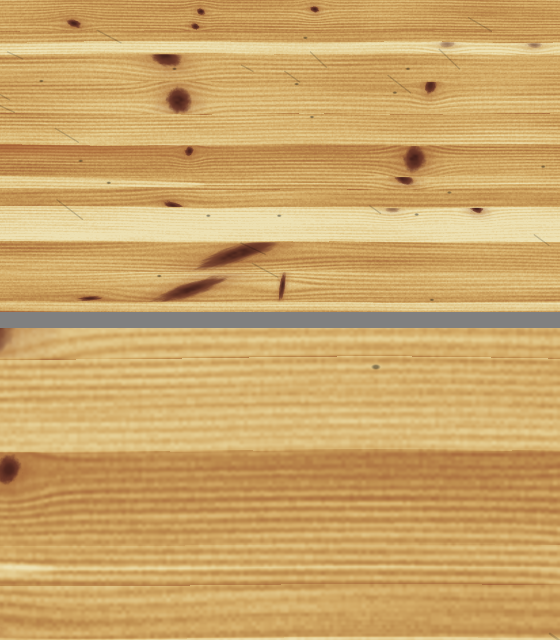
Top: the whole. Bottom: its middle third, enlarged.
Reproduce this texture procedurally as a Shadertoy shader.

```glsl
// Knotty pine boards: thirteen horizontal strips of varied tone, each with its own grain.
// Knots bend the grain lines around themselves, stain the wood and stop at board seams.
// Fine fibre, speckle, pits and scratches are added by noise and hashed loops.

// Each board: top edge, tone (0 brown to 1 cream), change of tone from bottom to top
const vec3 boards[13] = vec3[13](
    vec3(.03, .78, .2), vec3(.128, .47, .3), vec3(.225, .42, -.15), vec3(.337, .88, -.1),
    vec3(.393, .4, .0), vec3(.435, .47, .1), vec3(.535, .34, -.22), vec3(.635, .58, -.3),
    vec3(.74, .5, -.15), vec3(.825, .45, -.12), vec3(.865, .82, .0), vec3(.9, .4, -.1),
    vec3(1., .4, .1));

// Round knots: centre, radii
const vec4 knots[12] = vec4[12](
    vec4(.237, .923, .024, .012), vec4(.644, .963, .013, .010), vec4(.626, .914, .013, .010),
    vec4(1.009, .97, .014, .010), vec4(.53, .819, .050, .030), vec4(.572, .679, .038, .038),
    vec4(1.379, .725, .017, .022), vec4(.607, .516, .013, .015), vec4(1.328, .491, .035, .040),
    vec4(1.295, .428, .030, .017), vec4(.558, .341, .034, .013), vec4(1.528, .333, .021, .013));

// Long slanted branch knots: centre, half length, angle
const vec4 branches[4] = vec4[4](
    vec4(.765, .188, .135, .31), vec4(.61, .072, .115, .3),
    vec4(.905, .08, .046, 1.4), vec4(.288, .042, .038, .05));

// Pale buried knots: centre
const vec2 faintKnots[3] = vec2[3](vec2(1.258, .333), vec2(1.712, .859), vec2(1.433, .857));

float hash(vec2 p) { return fract(sin(dot(p, vec2(127.1, 311.7))) * 43758.5); }

float noise(vec2 p) {
    vec2 i = floor(p), f = fract(p);
    f *= f * (3. - 2. * f);
    return mix(mix(hash(i), hash(i + vec2(1, 0)), f.x),
               mix(hash(i + vec2(0, 1)), hash(i + 1.), f.x), f.y);
}

float fbm(vec2 p) {
    return .53 * noise(p) + .29 * noise(p * 2.1 + 7.) + .18 * noise(p * 4.3 + 19.);
}

vec3 woodColour(float tone) {
    vec3 c = mix(vec3(.65, .40, .23), vec3(.75, .56, .31), clamp(tone / .3, 0., 1.));
    c = mix(c, vec3(.83, .67, .40), clamp((tone - .3) / .2, 0., 1.));
    c = mix(c, vec3(.89, .79, .55), clamp((tone - .5) / .25, 0., 1.));
    return mix(c, vec3(.93, .88, .70), clamp((tone - .75) / .25, 0., 1.));
}

// Bends the grain and adds the stain (halo, body, core) of one knot within its board
void addKnot(vec2 p, vec2 centre, vec2 radius, float angle, float strength, vec2 board,
             inout float grainY, inout vec3 stain) {
    if (centre.y < board.x || centre.y >= board.y) return;
    vec2 d = p - centre, w = d / (radius * vec2(2.2, 1.6) + .014);
    grainY -= .75 * d.y * exp(-dot(w, w));
    float c = cos(angle), s = sin(angle);
    d = vec2(c * d.x + s * d.y, c * d.y - s * d.x) / radius;
    float e = length(d) * (.75 + .5 * fbm(d * 2. + centre * 40.));
    float inside = smoothstep(0., .004, min(p.y - board.x, board.y - p.y));
    stain = max(stain, strength * inside * vec3(exp(-.4 * e * e),
        smoothstep(1.15, .65, e), smoothstep(.8, .15, e)));
}

void mainImage(out vec4 fragColor, in vec2 fragCoord) {
    float px = 1. / iResolution.y;
    vec2 uv = fragCoord * px, p = uv;
    p.y += .006 * (noise(uv * vec2(3., 6.)) - .5);

    // Board tone, with soft or crisp seams
    vec2 board = vec2(0., .03);
    float tone = .78, base = 0., id = 0.;
    for (int i = 0; i < 13; i++) {
        vec3 b = boards[i];
        float soft = max(px, .007 * pow(hash(vec2(i, 3)), 2.));
        float f = clamp((p.y - base) / (b.x - base), 0., 1.);
        tone = mix(tone, b.y + b.z * (f - .5), smoothstep(-soft, soft, p.y - base));
        if (p.y >= base) { board = vec2(base, b.x); id = float(i); }
        base = b.x;
    }
    // Pale sapwood wedge tapering to the right
    float wedge = .021 * sqrt(max(0., 1. - p.x / .66));
    tone += .38 * smoothstep(-.004, .004, wedge - abs(p.y - .411));

    // Knots
    float g = p.y;
    vec3 stain = vec3(0.);
    for (int i = 0; i < 12; i++)
        addKnot(p, knots[i].xy, knots[i].zw, -.35, 1., board, g, stain);
    for (int i = 0; i < 4; i++)
        addKnot(p, branches[i].xy, branches[i].z * vec2(1., .19), branches[i].w, .9, board, g, stain);
    for (int i = 0; i < 3; i++)
        addKnot(p, faintKnots[i], vec2(.024, .012), 0., .35, board, g, stain);

    // Grain lines, streaks, fibre and speckle
    float density = mix(65., 105., hash(vec2(id, 8.)));
    float phase = g * density + 2.5 * noise(vec2(p.x * .9, g * 5.) + id * 9.);
    float lineStrength = .03 + .14 * noise(vec2(p.x * 2., g * 25.));
    tone += lineStrength * sin(6.2832 * phase) * (1. - smoothstep(.35, .6, density * px));
    tone += .34 * (fbm(vec2(p.x * 1.2, g * 24.) + id * 5.) - .5);
    tone += .16 * (noise(p * vec2(2.5, 5.)) - .5);
    tone += .14 * (noise(vec2(p.x * 9., g * 260.)) - .5) + .14 * (noise(p * 230.) - .5);
    tone -= .3 * hash(vec2(id, 5.)) * exp(-(p.y - board.x) / .002);
    vec3 col = woodColour(tone);

    // Reddish heartwood along the upper left of one board
    float red = smoothstep(1., .1, p.x) * smoothstep(.47, .53, p.y) * step(p.y, .535);
    col = mix(col, vec3(.66, .37, .20), .5 * red);

    // Knot stain from halo to core
    col = mix(col, vec3(.62, .36, .20), .6 * stain.x);
    col = mix(col, vec3(.41, .20, .15), .88 * stain.y);
    col = mix(col, vec3(.21, .09, .08), .75 * stain.z * (.6 + .5 * noise(p * vec2(60., 110.))));

    // Scratches and small pits
    for (int i = 0; i < 16; i++) {
        vec2 seed = vec2(i, 21);
        vec2 d = uv - vec2(1.79 * hash(seed), hash(seed + 4.));
        vec2 dir = normalize(vec2(1., -.4 - .7 * hash(seed + 9.)));
        float reach = .02 + .035 * hash(seed + 13.);
        float dist = length(d - dir * clamp(dot(d, dir), -reach, reach));
        col *= 1. - .17 * smoothstep(.0008 + px, .0004, dist);
        vec2 pit = uv - vec2(1.79 * hash(seed + 31.), hash(seed + 37.));
        col *= 1. - .4 * smoothstep(.0025 + px, .001, length(pit * vec2(.6, 1.)));
    }
    fragColor = vec4(col, 1.);
}
```
